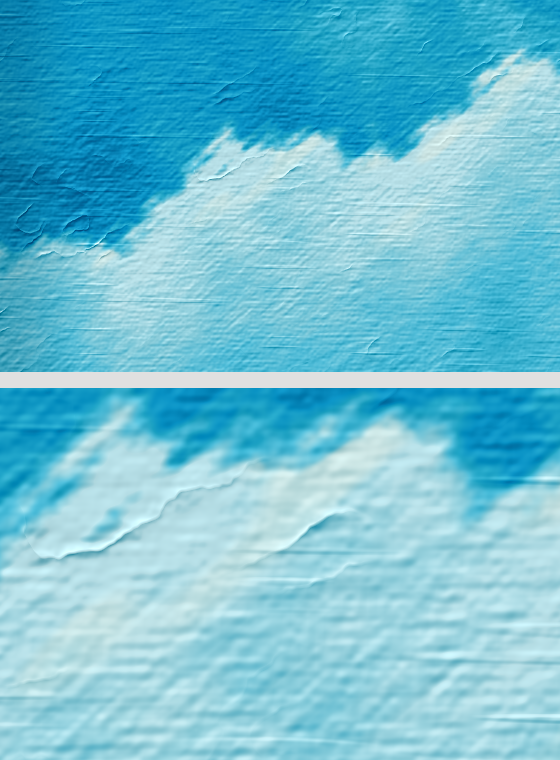
Top: the whole. Bottom: its middle third, enlarged.
Write a WebGL 1 fragment shader that draws this texture.

```glsl
precision highp float;
// Thick blue and white paint: a pale cloud bank rising to the right under a deep sky.
// A tone field (sky, cloud, dry brush) picks the pigment; a height field of fine hairs,
// crumbs and short broken paint ridges is lit from above to give the relief.

uniform vec2 u_resolution;

#define RELIEF 1.2          // strength of the lit paint surface
#define LIGHT_STEP 0.0030   // distance between the two height samples
#define BRISTLE_FREQ 145.0  // fine horizontal brush hairs
#define STROKE_FREQ 115.0   // diagonal brush hairs
#define STROKE_ANGLE 0.72   // direction of the diagonal strokes
#define RIDGE_FREQ 17.0     // size of the raised paint curls
#define EDGE_SOFTNESS 0.045 // blend between cloud and sky
#define CLOUD_FADE 0.70     // how fast the cloud darkens downwards
#define MOTTLE 0.44         // strength of the broad colour patches

float hash(vec2 p) {
  vec3 q = fract(vec3(p.xyx) * 0.1031);
  q += dot(q, q.yzx + 33.33);
  return fract((q.x + q.y) * q.z);
}

float noise(vec2 p) {
  vec2 cell = floor(p);
  vec2 f = fract(p);
  f = f * f * (3.0 - 2.0 * f);
  float low = mix(hash(cell), hash(cell + vec2(1.0, 0.0)), f.x);
  float high = mix(hash(cell + vec2(0.0, 1.0)), hash(cell + vec2(1.0)), f.x);
  return mix(low, high, f.y);
}

float fbm(vec2 p) {
  float sum = 0.0;
  float weight = 0.53;
  for (int i = 0; i < 4; i++) {
    sum += weight * noise(p);
    p = mat2(1.6, 1.2, -1.2, 1.6) * p + 17.3;
    weight *= 0.5;
  }
  return sum;
}

// Noise stretched along a brush direction; freq is (along, across).
float stroke(vec2 p, float angle, vec2 freq) {
  vec2 along = vec2(cos(angle), sin(angle));
  vec2 across = vec2(-along.y, along.x);
  return noise(vec2(dot(p, along), dot(p, across)) * freq + 60.0);
}

// Upper outline of the cloud bank, x from 0 to 1.
float cloudLine(float x) {
  float knoll = (x - 0.12) / 0.06;
  return 0.30 + 0.09 * exp(-knoll * knoll)
    + 0.37 * smoothstep(0.13, 0.50, x)
    - 0.07 * smoothstep(0.52, 0.66, x)
    + 0.22 * smoothstep(0.72, 0.92, x);
}

// Thickness of the paint; rough raises crumbs and curls, diagonal the slanted hairs.
float paintHeight(vec2 p, float rough, float diagonal) {
  float hairs = stroke(p, 0.02, vec2(22.0, BRISTLE_FREQ));
  float slanted = stroke(p, STROKE_ANGLE, vec2(20.0, STROKE_FREQ));
  float scratch = smoothstep(0.84, 0.96, stroke(p, -0.015, vec2(4.0, 75.0)));
  vec2 bend = 0.035 * vec2(fbm(p * 24.0), fbm(p * 24.0 + 40.0));
  float curl = stroke(p + bend, 0.5, vec2(0.6, 1.4) * RIDGE_FREQ);
  float broken = smoothstep(0.50, 0.80, noise(p * 15.0 + 31.0));
  float ridge = broken * pow(1.0 - abs(2.0 * curl - 1.0), 5.0);
  float crumbs = stroke(p, 0.4, vec2(48.0, 85.0));
  float grain = noise(p * 130.0 + 9.0);
  return 0.17 * hairs + 0.17 * diagonal * slanted + 0.12 * scratch
    + (0.06 + 0.40 * rough) * ridge + (0.06 + 0.20 * rough) * crumbs + 0.12 * grain;
}

// Six pigments from deep blue to pale white-blue, evenly spaced in tone.
vec3 pigment(float tone) {
  float t = clamp(tone, 0.0, 1.0) * 5.0;
  vec3 color = mix(vec3(0.01, 0.43, 0.63), vec3(0.03, 0.57, 0.77), clamp(t, 0.0, 1.0));
  color = mix(color, vec3(0.12, 0.64, 0.77), clamp(t - 1.0, 0.0, 1.0));
  color = mix(color, vec3(0.30, 0.73, 0.84), clamp(t - 2.0, 0.0, 1.0));
  color = mix(color, vec3(0.51, 0.79, 0.85), clamp(t - 3.0, 0.0, 1.0));
  return mix(color, vec3(0.71, 0.87, 0.90), clamp(t - 4.0, 0.0, 1.0));
}

void main() {
  vec2 uv = gl_FragCoord.xy / u_resolution;
  vec2 p = vec2(uv.x * u_resolution.x / u_resolution.y, uv.y);

  // Cloud coverage with a ragged, dry-brushed edge
  float patches = fbm(p * 4.0 + 3.0) - 0.5;
  float flecks = fbm(p * 15.0 + 70.0) - 0.5;
  float dryBrush = stroke(p, STROKE_ANGLE, vec2(10.0, 62.0)) - 0.5;
  float depth = cloudLine(uv.x) - uv.y + 0.13 * patches + 0.11 * flecks + 0.05 * dryBrush;
  float cover = smoothstep(-EDGE_SOFTNESS, EDGE_SOFTNESS, depth);
  float crest = cover * (1.0 - smoothstep(0.06, 0.36, depth));

  // Broad tones of sky and cloud
  float skyGlow = smoothstep(0.30, 0.65, uv.x) * smoothstep(0.50, 1.0, uv.y);
  float sky = 0.20 + 0.25 * skyGlow + MOTTLE * patches + (0.10 + 0.25 * skyGlow) * flecks;
  float leftShade = 1.0 - smoothstep(0.0, 0.32, uv.x);
  float cloud = 1.06 - CLOUD_FADE * max(depth, 0.0) - 0.30 * leftShade;
  cloud += MOTTLE * 0.7 * (fbm(p * 5.0 + 21.0) - 0.5) + 0.20 * flecks + 0.12 * dryBrush;
  float tone = mix(sky, cloud, cover);

  // Lit relief
  float edge = smoothstep(0.12, 0.0, abs(depth - 0.04));
  float rough = smoothstep(0.42, 0.68, fbm(p * 3.0 + 50.0)
    + 0.16 * skyGlow + 0.10 * crest + 0.10 * edge);
  float diagonal = 0.25 + 0.75 * smoothstep(0.35, 0.65, noise(p * 3.5 + 8.0));
  vec2 toLight = LIGHT_STEP * vec2(-0.35, 0.94);
  float relief = RELIEF * (paintHeight(p, rough, diagonal)
    - paintHeight(p + toLight, rough, diagonal));

  // Pigment, cream touches on the crest, highlights and shaded left border
  vec3 color = pigment(tone + 0.8 * relief);
  float cream = crest * smoothstep(0.50, 0.80, stroke(p, STROKE_ANGLE, vec2(7.0, 22.0)));
  color = mix(color, vec3(0.88, 0.92, 0.88), 0.5 * cream * smoothstep(0.7, 0.95, tone));
  color += 0.45 * relief;
  color *= 1.0 - 0.12 * (1.0 - smoothstep(0.0, 0.16, uv.x));
  gl_FragColor = vec4(clamp(color, 0.0, 1.0), 1.0);
}
```
